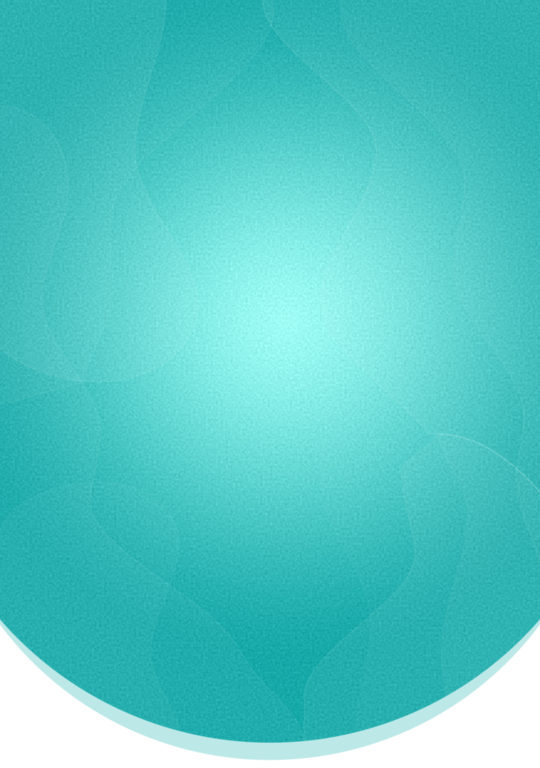
This background is drawn by a WebGL 2 fragment shader. Its source:

```glsl
#version 300 es
precision highp float;
// Teal glowing backdrop with wavy translucent panes, fine grain and a rounded lower edge.

#define GLOW_CENTER vec2(0.372, 0.418)
#define GLOW_RADIUS 0.435
#define TINT 0.085
#define RIM_WIDTH 0.0018
#define RIM_LIGHT 0.10
#define GRAIN_SCALE 310.0
#define GRAIN_AMOUNT 0.075

uniform vec2 u_resolution;
out vec4 fragColor;

const vec3 DEEP_TEAL = vec3(0.09, 0.66, 0.66);
const vec3 GLOW_AQUA = vec3(0.62, 0.99, 0.96);
const vec3 PANE_TINT = vec3(0.75, 0.94, 0.93);
const vec3 PALE_BAND = vec3(0.74, 0.91, 0.91);

// Gradient noise
vec2 gradientAt(vec2 cell) {
  vec3 h = fract(cell.xyx * vec3(0.1031, 0.103, 0.0973));
  h += dot(h, h.yzx + 33.33);
  return fract((h.xx + h.yz) * h.zy) * 2.0 - 1.0;
}

float gradientNoise(vec2 p) {
  vec2 i = floor(p), f = fract(p);
  vec2 u = f * f * (3.0 - 2.0 * f);
  vec2 e = vec2(0.0, 1.0);
  float low = mix(dot(gradientAt(i), f), dot(gradientAt(i + e.yx), f - e.yx), u.x);
  float high = mix(dot(gradientAt(i + e.xy), f - e.xy), dot(gradientAt(i + e.yy), f - e.yy), u.x);
  return mix(low, high, u.y);
}

// Sideways shift of a boundary between two heights
float swing(float y, float start, float end, float shift) {
  return shift * smoothstep(start, end, y);
}

// Rounded end: half ellipse facing up (-1) or down (1), with unequal sides
float lobe(vec2 v, float right, float left, float tall, float facing) {
  float x = v.x < 0.0 ? v.x * right / left : v.x;
  return length(vec2(x, max(facing * v.y, 0.0) * right / tall)) - right;
}

float coverage(float d) {
  float px = 1.0 / u_resolution.y;
  return 1.0 - smoothstep(-px, px, d);
}

// Lay a pane with a fine bright rim; d is negative inside
vec3 pane(vec3 color, float d, float strength) {
  float slope = length(vec2(dFdx(d), dFdy(d))) * u_resolution.y;
  float edge = d / max(slope, 0.0001);
  color = mix(color, PANE_TINT, coverage(edge) * TINT * strength);
  float rim = 1.0 - smoothstep(0.0, RIM_WIDTH, abs(edge));
  return mix(color, PANE_TINT, rim * RIM_LIGHT * strength);
}

// Band that ends in a circular arc at the bottom
float bowl(vec2 p, float centerY, float radius) {
  return length(vec2(p.x - 0.3515, max(p.y - centerY, 0.0))) - radius;
}

vec3 leftPanes(vec3 color, vec2 p) {
  float x = p.x, y = p.y;
  float drop = x - 0.216 - swing(y, 0.0, 0.196, -0.04) - swing(y, 0.196, 0.399, 0.0815);
  color = pane(color, max(drop, lobe(p - vec2(0.131, 0.397), 0.127, 0.158, 0.1, 1.0)), 1.0);

  float veil = x - 0.356 - swing(y, 0.013, 0.288, -0.212) - swing(y, 0.392, 0.497, -0.033);
  color = pane(color, max(veil, y - 0.527 + 0.27 * x), 0.6);

  float stream = 0.089 + swing(y, 0.242, 0.392, -0.034) + swing(y, 0.392, 0.562, 0.076)
    + swing(y, 0.562, 0.654, -0.013) + swing(y, 0.654, 0.863, 0.196) + swing(y, 0.837, 0.967, 0.082);
  color = pane(color, length(vec2(x, min(y - 0.242, 0.0) * 0.85)) - stream, 0.65);

  float hill = x - 0.233 - swing(y, 0.706, 0.85, -0.037) - swing(y, 0.85, 0.967, 0.04);
  return pane(color, max(hill, lobe(p - vec2(0.131, 0.706), 0.102, 0.134, 0.078, -1.0)), 0.5);
}

vec3 rightPanes(vec3 color, vec2 p) {
  float x = p.x, y = p.y;
  float crest = 0.565 + 4.2 * (x - 0.569) * (x - 0.569);
  float curtain = 0.342 + swing(y, 0.0, 0.196, 0.148) + swing(y, 0.196, 0.392, -0.072)
    + swing(y, 0.392, 0.627, 0.17) - x;
  curtain = max(curtain, y - crest);
  color = pane(color, curtain, 1.0);

  float side = 0.444 + swing(y, 0.013, 0.235, 0.161) + swing(y, 0.235, 0.353, -0.014)
    + swing(y, 0.353, 0.542, 0.091) + swing(y, 0.542, 0.627, -0.01) + swing(y, 0.627, 0.758, 0.034) - x;
  color = pane(color, side, 0.6);

  float outer = 0.569 + swing(y, 0.562, 0.614, -0.046) + swing(y, 0.614, 0.732, 0.018)
    + swing(y, 0.719, 0.908, -0.145) - x;
  color = pane(color, max(outer, crest - y), 0.9);

  float inner = 0.569 + swing(y, 0.556, 0.667, 0.04) + swing(y, 0.667, 0.85, -0.034)
    + swing(y, 0.85, 0.967, 0.013) - x;
  color = pane(color, max(inner, crest - y), 0.6);

  float shade = 0.418 + swing(y, 0.627, 0.81, 0.065) + swing(y, 0.81, 0.967, -0.02) - x;
  return pane(color, max(shade, -curtain), 0.3);
}

void main() {
  // Canvas height is 1, y runs downward
  vec2 p = vec2(gl_FragCoord.x, u_resolution.y - gl_FragCoord.y) / u_resolution.y;

  float fade = clamp(1.0 - length(p - GLOW_CENTER) / GLOW_RADIUS, 0.0, 1.0);
  float glow = mix(fade, smoothstep(0.0, 1.0, fade), 0.6);
  vec3 color = mix(DEEP_TEAL, GLOW_AQUA, glow);
  color = rightPanes(leftPanes(color, p), p);
  color += GRAIN_AMOUNT * gradientNoise(p * GRAIN_SCALE);

  vec3 backdrop = mix(vec3(1.0), PALE_BAND, coverage(bowl(p, 0.551, 0.4386)));
  fragColor = vec4(mix(backdrop, color, coverage(bowl(p, 0.502, 0.465))), 1.0);
}
```
